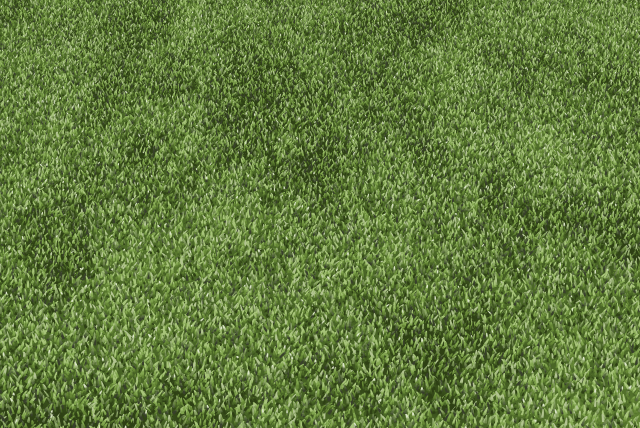
Reproduce this texture procedurally as a Shadertoy shader.

```glsl
// Layout, in units of canvas height
const float PERSPECTIVE  = 0.5;     // shrink of the lawn from bottom to top
const float CELL         = 0.0086;  // spacing of blade roots
const float BLADE_LENGTH = 0.0178;
const float BLADE_WIDTH  = 0.0031;  // half width at the root
const float TIP_TAPER    = 0.60;
const float LEAN         = 0.14;    // mean tilt in radians
const float LEAN_SPREAD  = 1.40;
const float BEND         = 0.0035;

// Tone
const float BLADE_TONE     = 0.63;
const float BLADE_CONTRAST = 1.30;
const float TIP_LIGHT      = 0.55;
const float PATCH_CONTRAST = 0.58;
const float PATCH_SCALE    = 3.8;
const float SOIL_TONE      = 0.16;
const float GLINT_SHARE    = 0.018;
const float DUST_SHARE     = 0.32;

// Palette, from shade to sunlit
const vec3 SHADE  = vec3(0.18, 0.25, 0.08);
const vec3 DEEP   = vec3(0.29, 0.40, 0.15);
const vec3 LEAF   = vec3(0.40, 0.53, 0.21);
const vec3 BRIGHT = vec3(0.51, 0.65, 0.31);
const vec3 SUNLIT = vec3(0.66, 0.77, 0.48);
const vec3 GLINT  = vec3(0.86, 0.90, 0.78);
const vec3 DUST_TINT = vec3(0.04, 0.00, 0.09);

vec4 hash4(vec2 p) {
    vec4 q = fract(p.xyxy * vec4(0.1031, 0.1030, 0.0973, 0.1099));
    q += dot(q, q.wzxy + 33.33);
    return fract((q.xxyz + q.yzzw) * q.zywx);
}

float valueNoise(vec2 p) {
    vec2 i = floor(p), f = fract(p);
    f = f * f * (3.0 - 2.0 * f);
    float low  = mix(hash4(i).x, hash4(i + vec2(1, 0)).x, f.x);
    float high = mix(hash4(i + vec2(0, 1)).x, hash4(i + vec2(1, 1)).x, f.x);
    return mix(low, high, f.y);
}

// Soft light and dark areas of the lawn, centred on zero
float patches(vec2 p) {
    p = p * PATCH_SCALE + 17.0;
    return 0.42 * valueNoise(p) + 0.30 * valueNoise(p * 2.3 + 5.0)
         + 0.28 * valueNoise(p * 6.1 + 9.0) - 0.5;
}

vec3 grassColour(float tone) {
    vec3 c = mix(SHADE, DEEP, smoothstep(0.00, 0.20, tone));
    c = mix(c, LEAF,   smoothstep(0.22, 0.46, tone));
    c = mix(c, BRIGHT, smoothstep(0.54, 0.78, tone));
    return mix(c, SUNLIT, smoothstep(0.86, 1.10, tone));
}

// Size of things at a distance along the ground
float groundScale(float distance) {
    return exp(-PERSPECTIVE * distance);
}

// Paints one blade over the colour behind it
vec3 paintBlade(vec3 behind, vec2 p, vec2 cell, float light, float pixel) {
    vec4 r = hash4(cell + 211.0);
    vec4 q = hash4(cell + 467.0);
    float s = groundScale((cell.y + r.y) * CELL);
    vec2 root = vec2((cell.x + r.x) * CELL * s, (1.0 - s) / PERSPECTIVE);

    float angle = LEAN + (r.z - 0.5) * LEAN_SPREAD;
    vec2 axis = vec2(sin(angle), cos(angle));
    vec2 rel = p - root;
    float along = dot(rel, axis);
    float size = BLADE_LENGTH * s * mix(0.6, 1.2, q.x);
    float t = clamp(along / size, 0.0, 1.0);

    float across = dot(rel, vec2(axis.y, -axis.x)) - BEND * s * (q.y - 0.5) * 2.0 * t * t;
    float halfWidth = BLADE_WIDTH * s * mix(0.7, 1.25, q.z) * (1.0 - TIP_TAPER * t * t);
    float cover = clamp(0.5 + (halfWidth - abs(across)) / pixel, 0.0, 1.0)
                * clamp(0.5 + along / pixel, 0.0, 1.0)
                * clamp(0.5 + (size - along) / pixel, 0.0, 1.0);

    float tone = BLADE_TONE + (r.w - 0.5) * BLADE_CONTRAST + (t - 0.6) * TIP_LIGHT + light;
    float dusty = step(fract(q.y * 7.0), DUST_SHARE);
    vec3 colour = grassColour(tone) + DUST_TINT * dusty;
    colour = mix(colour, GLINT, step(1.0 - GLINT_SHARE, q.w) * smoothstep(0.3, 0.7, t));
    return mix(behind, colour, cover);
}

void mainImage(out vec4 fragColor, in vec2 fragCoord) {
    float pixel = 1.0 / iResolution.y;
    vec2 p = fragCoord * pixel;
    p.x -= 0.5 * iResolution.x * pixel;

    // Ground position under this point
    float s = 1.0 - PERSPECTIVE * p.y;
    vec2 ground = vec2(p.x / s, -log(s) / PERSPECTIVE);
    float light = PATCH_CONTRAST * patches(ground);
    vec3 colour = grassColour(SOIL_TONE + light);

    // Rows of blades from far to near
    float baseRow = floor(ground.y / CELL);
    for (int j = 1; j >= -3; j--) {
        float row = baseRow + float(j);
        float column = floor(p.x / (groundScale((row + 0.5) * CELL) * CELL));
        for (int i = -2; i <= 2; i++) {
            colour = paintBlade(colour, p, vec2(column + float(i), row), light, pixel);
        }
    }
    fragColor = vec4(colour, 1.0);
}
```
